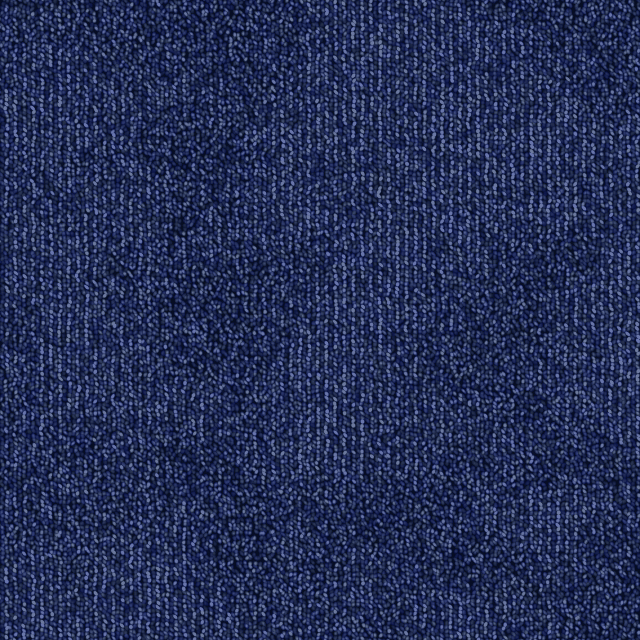
This texture is drawn by a Shadertoy shader. Its source:

```glsl
// Navy loop-pile carpet: staggered columns of small slanted yarn loops.
// Each loop is a domed ellipse with its own shade; broad gradient noise
// decides where alternate columns rise into pale vertical ribs.

#define COLUMNS 144.0
#define ROWS 150.0
#define LOOP_RADIUS vec2(0.58, 0.74)
#define JITTER 0.27
#define SLANT 0.55
#define RIB_CONTRAST 0.24
#define PATCH_SCALE 2.3
#define PATCH_SHADE 0.10
#define FIBRE_SHADE 0.30
#define STREAK_SHADE 0.16
#define TONE_GAIN 1.08
#define TINT_SPREAD 0.03

float hash(vec2 p) {
    vec3 q = fract(p.xyx * vec3(0.1031, 0.1030, 0.0973));
    q += dot(q, q.yzx + 33.33);
    return fract((q.x + q.y) * q.z);
}

vec2 hash2(vec2 p) {
    return vec2(hash(p), hash(p + vec2(57.3, 19.7)));
}

float gradientDot(vec2 corner, vec2 offset) {
    float angle = 6.28318 * hash(corner);
    return dot(vec2(cos(angle), sin(angle)), offset);
}

float gradientNoise(vec2 p) {
    vec2 i = floor(p), f = p - i;
    vec2 u = f * f * f * (f * (f * 6.0 - 15.0) + 10.0);
    vec2 e = vec2(1.0, 0.0);
    float low = mix(gradientDot(i, f), gradientDot(i + e.xy, f - e.xy), u.x);
    float high = mix(gradientDot(i + e.yx, f - e.yx), gradientDot(i + e.xx, f - e.xx), u.x);
    return mix(low, high, u.y);
}

// Broad patches: 0 is an even, darker pile and 1 is clearly ribbed.
float ribPatch(vec2 uv) {
    vec2 p = uv * PATCH_SCALE + 7.0;
    float n = gradientNoise(p) + 0.5 * gradientNoise(p * 2.1 + 13.0)
            + 0.35 * gradientNoise(p * 5.3 + 31.0);
    return smoothstep(-0.45, 0.30, n);
}

// Returns the shade of the topmost loop in x and its random tint in y.
vec2 loopPile(vec2 uv, float rib) {
    vec2 p = uv * vec2(COLUMNS, ROWS);
    p.x += 0.35 * gradientNoise(uv * vec2(12.0, 34.0));
    vec2 best = vec2(0.0, 0.5);
    float looseness = JITTER * mix(1.4, 0.8, rib);
    for (int i = -1; i <= 1; i++) {
        float column = floor(p.x) + float(i);
        float y = p.y + hash(vec2(column, 3.0));
        float ribSide = mod(column, 2.0) * 2.0 - 1.0;
        for (int j = -1; j <= 1; j++) {
            vec2 id = vec2(column, floor(y) + float(j));
            vec2 d = vec2(p.x, y) - id - 0.5;
            d -= (hash2(id + 11.0) - 0.5) * 2.0 * looseness;
            d.x += d.y * SLANT * (hash(id + 23.0) * 1.6 - 0.6);
            d /= LOOP_RADIUS;
            float dome = max(0.0, 1.0 - dot(d, d));
            float lit = mix(0.48, 1.10, hash(id + 41.0));
            lit *= 1.0 + ribSide * rib * RIB_CONTRAST;
            float shade = dome * lit;
            if (shade > best.x) best = vec2(shade, hash(id + 67.0));
        }
    }
    return best;
}

// Yarn colours from deep gaps to pale tips, spaced by their area.
vec3 yarnColour(float tone) {
    const float stops[8] = float[8](0.0, 0.12, 0.30, 0.51, 0.68, 0.82, 0.98, 1.20);
    const vec3 yarn[8] = vec3[8](
        vec3(0.025, 0.05, 0.14), vec3(0.04, 0.07, 0.19),
        vec3(0.06, 0.10, 0.27), vec3(0.13, 0.17, 0.31),
        vec3(0.17, 0.22, 0.41), vec3(0.25, 0.30, 0.45),
        vec3(0.36, 0.41, 0.59), vec3(0.42, 0.47, 0.65));
    vec3 colour = yarn[0];
    for (int k = 1; k < 8; k++) {
        float t = clamp((tone - stops[k - 1]) / (stops[k] - stops[k - 1]), 0.0, 1.0);
        colour = mix(colour, yarn[k], t);
    }
    return colour;
}

void mainImage(out vec4 fragColor, in vec2 fragCoord) {
    vec2 uv = fragCoord / iResolution.y;
    float rib = ribPatch(uv);
    vec2 pile = loopPile(uv, rib);

    // Loop relief, broad shading, upright streaks and fine fibre grain
    float tone = pile.x * TONE_GAIN + PATCH_SHADE * (rib - 0.5);
    tone += STREAK_SHADE * gradientNoise(uv * vec2(75.0, 22.0) + 9.0);
    tone += FIBRE_SHADE * gradientNoise(uv * vec2(230.0, 200.0) + 5.0);

    // Some yarn leans to violet blue, some to grey
    vec3 colour = yarnColour(tone);
    colour += (pile.y - 0.5) * TINT_SPREAD * vec3(-0.6, -0.6, 2.0);
    fragColor = vec4(clamp(colour, 0.0, 1.0), 1.0);
}
```
